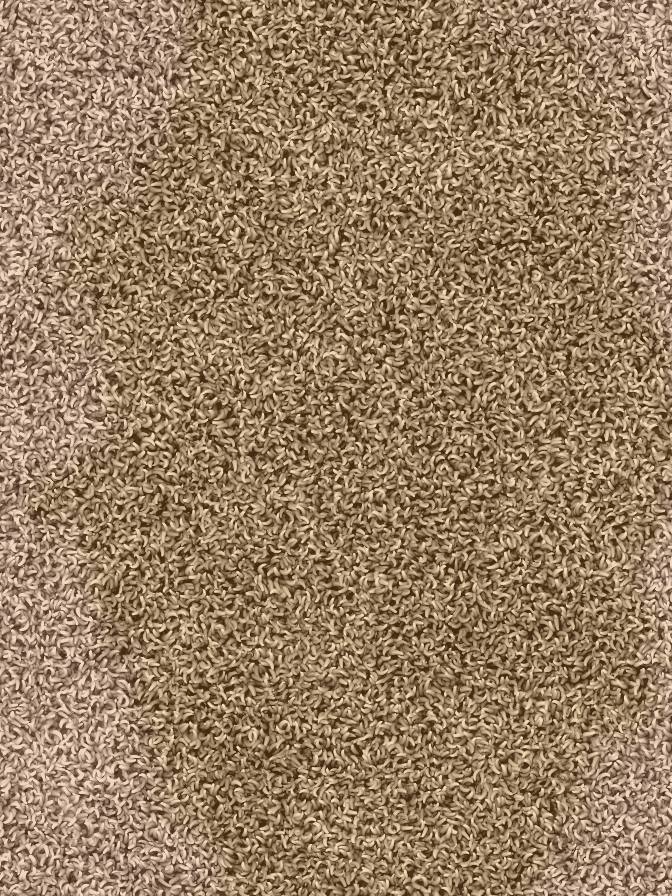
Reproduce this texture procedurally as a WebGL 2 fragment shader.

```glsl
#version 300 es
precision highp float;

uniform vec2 u_resolution;
out vec4 fragColor;

#define TUFTS 110.0        // tuft cells along the canvas height
#define LAYERS 4           // stacked layers of yarn
#define HALF_LENGTH 0.48   // yarn size, in cells
#define RADIUS 0.23
#define BEND 0.9
#define SHADOW 0.42        // darkness thrown on the yarn below
#define TONE_LOW 0.24      // tone of the deepest and highest layers
#define TONE_HIGH 0.74
#define TONE_SPREAD 0.30   // variation from tuft to tuft
#define PATCH_GAIN 0.13    // extra light on brushed pile
#define SHADE_COLOR vec3(0.22, 0.12, 0.04)
#define LIGHT_COLOR vec3(0.94, 0.85, 0.73)

const float PI = 3.14159265;

vec4 hash4(vec2 p) {
    vec4 q = fract(p.xyxy * vec4(0.1031, 0.1030, 0.0973, 0.1099));
    q += dot(q, q.wzxy + 33.33);
    return fract((q.xxyz + q.yzzw) * q.zywx);
}

float cornerGradient(vec2 cell, vec2 offset) {
    float angle = 2.0 * PI * hash4(cell + 71.0).x;
    return dot(vec2(cos(angle), sin(angle)), offset);
}

float gradientNoise(vec2 p) {
    vec2 i = floor(p), f = fract(p);
    vec2 w = f * f * f * (f * (f * 6.0 - 15.0) + 10.0);
    vec2 e = vec2(1.0, 0.0);
    float low = mix(cornerGradient(i, f), cornerGradient(i + e.xy, f - e.xy), w.x);
    float high = mix(cornerGradient(i + e.yx, f - e.yx), cornerGradient(i + e.xx, f - e.xx), w.x);
    return mix(low, high, w.y);
}

// Curved, tapered strand along x; negative inside
float strandDistance(vec2 q, float halfLength, float bend) {
    q.y += bend * (q.x * q.x - 0.08);
    float taper = 1.0 - 0.22 * clamp(q.x / halfLength, -1.0, 1.0);
    q.x -= clamp(q.x, -halfLength, halfLength);
    return length(q) - RADIUS * taper;
}

// Paints one layer of yarn over the tone below it
float paintLayer(float tone, vec2 g, float level, float edge) {
    vec2 home = floor(g);
    for (int y = 1; y >= -1; y--) {
        for (int x = -1; x <= 1; x++) {
            vec2 cell = home + vec2(x, y);
            vec4 rnd = hash4(cell + 17.0 + 230.0 * level);
            vec4 kind = hash4(cell.yx + 53.0 + 310.0 * level);
            float angle = 2.0 * PI * rnd.z;
            vec2 dir = vec2(cos(angle), sin(angle));
            mat2 toStrand = mat2(dir.x, -dir.y, dir.y, dir.x);
            vec2 offset = g - cell - rnd.xy;
            vec2 q = toStrand * offset;
            float halfLength = HALF_LENGTH * mix(0.65, 1.0, kind.x);
            float bend = BEND * (2.0 * kind.y - 1.0);

            // Soft shadow falling down and to the right
            vec2 shadowPos = toStrand * (offset + vec2(-0.08, 0.14));
            float shadowDist = strandDistance(shadowPos, halfLength, bend);
            tone *= 1.0 - SHADOW * (1.0 - smoothstep(-0.12, 0.16, shadowDist));

            // Rounded body, brighter toward the tip and the lit side
            float d = strandDistance(q, halfLength, bend);
            float body = clamp(-d / RADIUS, 0.0, 1.0);
            float lit = dot(offset, vec2(-0.08, 0.20));
            float strand = mix(TONE_LOW, TONE_HIGH, level)
                + TONE_SPREAD * (rnd.w - 0.5)
                + 0.16 * q.x / halfLength
                + 0.20 * (body - 0.45) + lit;
            tone = mix(tone, strand, 1.0 - smoothstep(-edge, edge, d));
        }
    }
    return tone;
}

void main() {
    vec2 uv = gl_FragCoord.xy / u_resolution;
    vec2 p = gl_FragCoord.xy / u_resolution.y;
    float edge = 0.6 * TUFTS / u_resolution.y;

    // Yarn, wobbled slightly so the cells stay hidden
    vec2 wobble = vec2(gradientNoise(p * 23.0), gradientNoise(p * 23.0 + 40.0));
    vec2 g = p * TUFTS + 0.7 * wobble;
    float tone = 0.12;
    for (int i = 0; i < LAYERS; i++) {
        float level = float(i) / float(LAYERS - 1);
        tone = paintLayer(tone, g + 0.37 * float(i), level, edge);
    }

    // Brushed pile along the sides, with ragged borders
    float ragged = 0.16 * gradientNoise(p * 5.0 + 9.0) + 0.07 * gradientNoise(p * 17.0);
    float border = abs(uv.x - 0.54) - 0.24 - 0.20 * sin(PI * uv.y) + ragged;
    float brushed = smoothstep(-0.06, 0.09, border);

    // Broad light and small clumps
    float clumps = 0.09 * gradientNoise(p * 9.0 + 3.0) + 0.10 * gradientNoise(p * 34.0);
    tone += clumps + PATCH_GAIN * brushed - 0.01;

    vec3 color = mix(SHADE_COLOR, LIGHT_COLOR, clamp(tone, 0.06, 1.0));
    color += mix(vec3(0.0, 0.0, -0.02), vec3(0.005, -0.005, 0.02), brushed);
    fragColor = vec4(color, 1.0);
}
```
